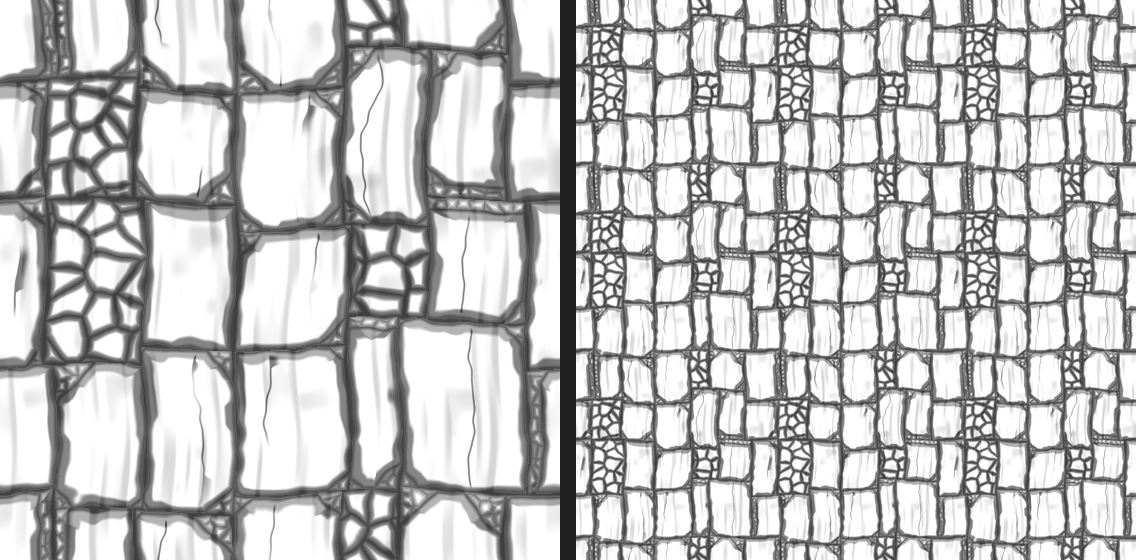
Left: one tile. Right: repeated 3 by 3.
Give the GLSL for this texture map, as a WebGL 2 fragment shader.

```glsl
#version 300 es
precision highp float;
// Tiling height map of rough stone blocks with rubble and pebbles in soft dark joints.

uniform vec2 u_resolution;
out vec4 fragColor;

const vec2 GRID = vec2(6.0, 4.0); // blocks per tile, both even

float hash(vec2 p) {
    return fract(sin(dot(p, vec2(127.1, 311.7))) * 43758.5453);
}

float noise(vec2 p) {
    vec2 i = floor(p), f = fract(p);
    f = f * f * (3.0 - 2.0 * f);
    return mix(mix(hash(i), hash(i + vec2(1, 0)), f.x),
               mix(hash(i + vec2(0, 1)), hash(i + 1.0), f.x), f.y);
}

bool isEven(vec2 c) { return mod(c.x + c.y, 2.0) < 0.5; }

// Position of the joint that crosses a grid cell: upright in even cells, level in odd ones
float joint(vec2 c) {
    float spread = isEven(c) ? 0.58 : 0.46;
    return 0.5 + spread * (hash(mod(c, GRID) + 2.7) - 0.5);
}

vec2 seedPoint(vec2 c) {
    return c + 0.1 + 0.8 * vec2(hash(c), hash(c + 19.3));
}

// Distance to the nearest Voronoi border, and a random value of the cell
vec2 voronoi(vec2 p) {
    vec2 base = floor(p), nearest = base, nearestCell = base;
    float best = 9.0;
    for (int k = 0; k < 9; k++) {
        vec2 c = base + vec2(k % 3 - 1, k / 3 - 1);
        vec2 s = seedPoint(c);
        float d = distance(p, s);
        if (d < best) { best = d; nearest = s; nearestCell = c; }
    }
    float border = 9.0;
    for (int k = 0; k < 25; k++) {
        vec2 c = nearestCell + vec2(k % 5 - 2, k / 5 - 2);
        if (c == nearestCell) continue;
        vec2 s = seedPoint(c);
        border = min(border, dot(0.5 * (nearest + s) - p, normalize(s - nearest)));
    }
    return vec2(border, hash(nearestCell + 5.1));
}

void main() {
    vec2 st = gl_FragCoord.xy / u_resolution;
    vec2 p = st * GRID + 0.03 * sin(6.2831853 * (st.yx * vec2(3, 2) + vec2(0.1, 0.4)));

    // Find the block: each one surrounds a grid vertex
    vec2 c = floor(p);
    vec2 across = isEven(c) ? vec2(1, 0) : vec2(0, 1), along = 1.0 - across;
    float s = step(joint(c), dot(p - c, across));
    float t = step(joint(c + across * (2.0 * s - 1.0)), dot(p - c, along));
    vec2 v = c + across * s + along * t;
    float sw = joint(v - 1.0), se = joint(v - vec2(0, 1));
    float nw = joint(v - vec2(1, 0)), ne = joint(v);
    vec2 lo = v - 1.0 + (isEven(v) ? vec2(sw, se) : vec2(nw, sw));
    vec2 hi = v + (isEven(v) ? vec2(ne, nw) : vec2(se, ne));
    vec2 id = mod(v, GRID), size = hi - lo;
    vec2 q = (p - 0.5 * (lo + hi)) / GRID, halfSize = 0.5 * size / GRID;
    float seed = 40.0 * hash(id + 7.3);

    // Chipped outline with random gaps and cut corners
    vec2 rough = q + 0.009 * (vec2(noise(q * 36.0 + seed), noise(q * 36.0 - seed)) - 0.5);
    vec2 side = halfSize - abs(rough), corner = step(0.0, q);
    vec2 gap = 0.02 * step(0.8, vec2(hash(id + vec2(corner.x, 13.1)), hash(id + vec2(23.7, corner.y))));
    float cell = min(side.x, side.y);
    float cornerCut = 0.075 * pow(hash(id * 1.7 + corner * 0.37), 2.0);
    float block = min(min(side.x - gap.x, side.y - gap.y), 0.7 * (side.x + side.y - cornerCut)) - 0.009;

    // Small blocks break into rubble, gaps of large ones hold pebbles
    bool rubble = size.x * size.y < 0.62 || hash(id + 1.9) < 0.08;
    float scale = rubble ? 14.0 + 5.0 * hash(id + 3.3) : 42.0;
    vec2 vor = voronoi(rough * scale + seed);
    float d = rubble
        ? min(cell - 0.008, vor.x / scale - 0.004 - 0.005 * vor.y)
        : max(block, min(min(cell - 0.006, -block - 0.010), vor.x / scale - 0.003));

    // Joint, grey bevel and white face
    float top = rubble ? 0.0 : smoothstep(-0.004, 0.004, side.x - side.y) * step(0.0, q.y);
    float chips = smoothstep(0.45, 0.75, noise(q * vec2(26, 18) + seed + 9.0));
    float bevel = block > 0.0 && !rubble ? 0.008 * chips + 0.007 * top : 0.0;
    float tone = mix(0.27, mix(0.52, 0.7, top), smoothstep(-0.008, 0.002, d));
    tone = mix(tone, 1.0, smoothstep(bevel, bevel + 0.007, d));

    // Faint upright streaks
    float grain = noise(q * vec2(75, 7) + seed);
    float patches = noise(q * vec2(30, 16) - seed);
    tone -= 0.16 * smoothstep(0.62, 0.95, grain) + 0.10 * smoothstep(0.75, 1.0, patches);

    // Wandering crack, sharp on one side, with wide notches
    if (!rubble && hash(id + 4.4) > 0.4) {
        float path = halfSize.x * (hash(id + 6.2) - 0.5)
            + 0.035 * (noise(vec2(q.y * 10.0, seed)) - 0.5) + 0.008 * noise(vec2(q.y * 45.0, seed));
        float a = q.x - path;
        float width = 0.004 + 0.016 * smoothstep(0.66, 0.72, noise(vec2(q.y * 17.0, seed + 5.0)));
        float depth = 0.5 * smoothstep(0.25, 0.6, noise(vec2(q.y * 12.0, seed + 8.0)));
        tone -= depth * smoothstep(-0.002, 0.001, a) * (1.0 - smoothstep(0.3 * width, width, a)) * smoothstep(0.0, 0.01, d);
    }
    fragColor = vec4(vec3(clamp(tone, 0.25, 1.0)), 1.0);
}
```
